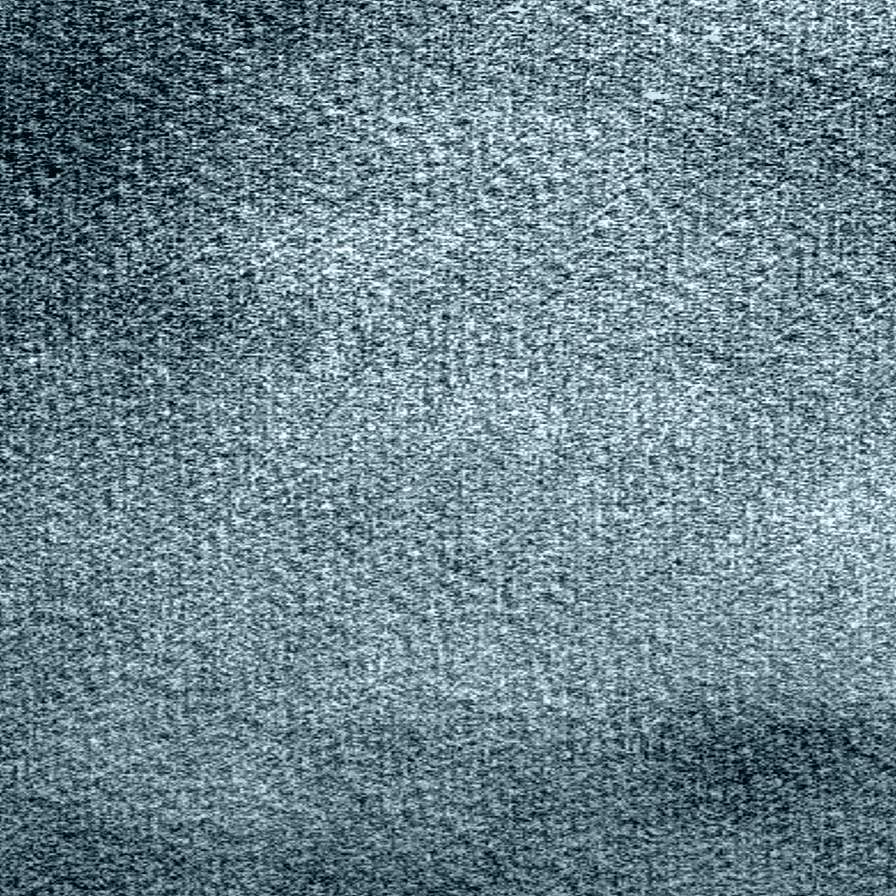
Give the GLSL for this texture, as a Shadertoy shader.

```glsl
// Grainy, wind-ruffled steel-blue water with dark drifts and a few pale flecks.

float hash(vec2 p) {
    return fract(sin(dot(p, vec2(127.1, 311.7))) * 43758.5453);
}

float noise(vec2 p) {
    vec2 cell = floor(p);
    vec2 f = fract(p);
    f = f * f * (3.0 - 2.0 * f);
    float low = mix(hash(cell), hash(cell + vec2(1, 0)), f.x);
    float high = mix(hash(cell + vec2(0, 1)), hash(cell + vec2(1, 1)), f.x);
    return mix(low, high, f.y);
}

float fbm(vec2 p) {
    float sum = 0.0;
    float amp = 0.5;
    for (int i = 0; i < 5; i++) {
        sum += amp * (noise(p) - 0.5);
        p = p * 2.03 + vec2(17.3, 9.1);
        amp *= 0.55;
    }
    return sum;
}

// Soft elliptical patch: 1 at the centre, fading to 0 at the rim
float patchMask(vec2 uv, vec2 centre, vec2 radius) {
    return 1.0 - smoothstep(0.0, 1.0, length((uv - centre) / radius));
}

// Broad light and shade, drawn out horizontally
float broadTone(vec2 uv) {
    float tone = 0.55 + 0.34 * fbm(uv * vec2(3.5, 8.0) + 4.0);
    tone -= 0.31 * patchMask(uv, vec2(0.0, 0.86), vec2(0.48, 0.42));
    tone -= 0.12 * patchMask(uv, vec2(0.33, 1.0), vec2(0.3, 0.14));
    tone -= 0.13 * patchMask(uv, vec2(1.0, 0.82), vec2(0.35, 0.2));
    tone -= 0.14 * patchMask(uv, vec2(0.87, 0.16), vec2(0.28, 0.12));
    tone -= 0.13 * (1.0 - smoothstep(0.0, 0.28, uv.y));
    tone += 0.11 * patchMask(uv, vec2(0.62, 0.66), vec2(0.55, 0.3));
    tone += 0.10 * patchMask(uv, vec2(1.0, 0.46), vec2(0.4, 0.22));
    return tone;
}

// Fine grain: short horizontal dashes, small specks and longer ripples
float grain(vec2 uv) {
    float dashes = noise(uv * vec2(230.0, 430.0)) - 0.5;
    float specks = noise(uv * vec2(390.0, 510.0) + 71.0) - 0.5;
    float ripples = noise(uv * vec2(65.0, 230.0) + 33.0) - 0.5;
    return 0.66 * dashes + 0.50 * specks + 0.17 * ripples;
}

// Sparse pale lozenges near the top
float flecks(vec2 uv) {
    float mask = 0.0;
    for (int i = 0; i < 14; i++) {
        float id = float(i);
        vec2 centre = vec2(mix(0.1, 0.85, hash(vec2(id, 1.0))), mix(0.83, 1.0, hash(vec2(id, 2.0))));
        float size = hash(vec2(id, 3.0));
        vec2 radius = mix(vec2(0.006, 0.002), vec2(0.022, 0.0045), size * size);
        vec2 wobble = 0.004 * vec2(noise(uv * 190.0), noise(uv * 230.0 + 8.0)) - 0.002;
        float d = length((uv - centre + wobble) / radius);
        mask = max(mask, 1.0 - smoothstep(0.6, 1.1, d));
    }
    return mask;
}

void mainImage(out vec4 fragColor, in vec2 fragCoord) {
    vec2 uv = fragCoord / iResolution.xy;

    // The grain is harsher towards the top
    float level = broadTone(uv) + grain(uv) * mix(0.82, 1.22, smoothstep(0.0, 0.9, uv.y));
    level = mix(level, 0.94, 0.9 * flecks(uv));

    // Cold blue-grey tint that runs to near black and near white
    vec3 color = vec3(level) + vec3(-0.095, 0.0, 0.037);
    fragColor = vec4(clamp(color, vec3(0.0, 0.03, 0.06), vec3(0.95, 0.99, 1.0)), 1.0);
}
```
